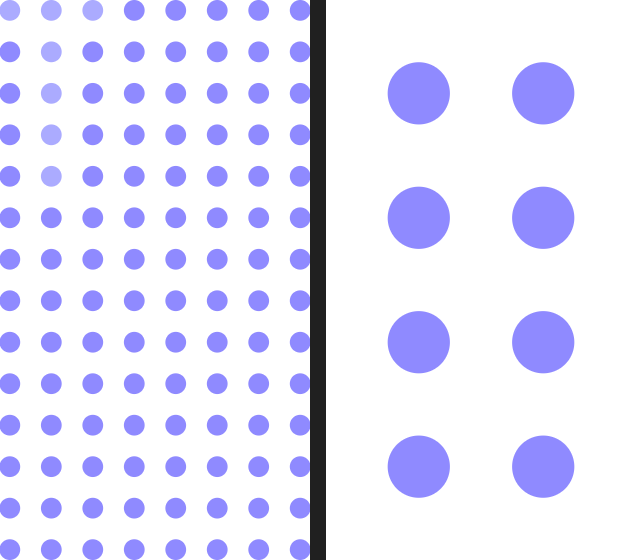
Left, the full canvas; right, a detail of the centre.
This pattern is drawn by a Shadertoy shader. Its source:

```glsl
#define GRID vec2(8.0, 14.0)
#define DOT_RADIUS 0.25
#define PAPER vec3(1.0)
#define DOT_COLOR vec3(0.56, 0.54, 1.0)
#define PALE_COLOR vec3(0.67, 0.67, 1.0)
#define PALE_ROW_COUNT 3.0
#define PALE_COLUMN 1.0
#define PALE_COLUMN_COUNT 5.0

// Pale dots form a T: the start of the top row and the top of one column.
bool isPale(vec2 cell) {
    bool inRow = cell.y < 0.5 && cell.x < PALE_ROW_COUNT - 0.5;
    bool inColumn = abs(cell.x - PALE_COLUMN) < 0.5 && cell.y < PALE_COLUMN_COUNT - 0.5;
    return inRow || inColumn;
}

void mainImage(out vec4 fragColor, in vec2 fragCoord) {
    // Grid units: one pitch per dot, outer dots touching the top and bottom edges
    float pixel = (GRID.y - 1.0 + 2.0 * DOT_RADIUS) / iResolution.y;
    vec2 p = (fragCoord - 0.5 * iResolution.xy) * pixel;
    p = vec2(p.x, -p.y) + 0.5 * (GRID - 1.0);

    // Nearest dot, counted from the upper left
    vec2 cell = clamp(floor(p + 0.5), vec2(0.0), GRID - 1.0);
    float dist = length(p - cell) - DOT_RADIUS;
    float coverage = clamp(0.5 - dist / pixel, 0.0, 1.0);

    vec3 ink = isPale(cell) ? PALE_COLOR : DOT_COLOR;
    fragColor = vec4(mix(PAPER, ink, coverage), 1.0);
}
```
